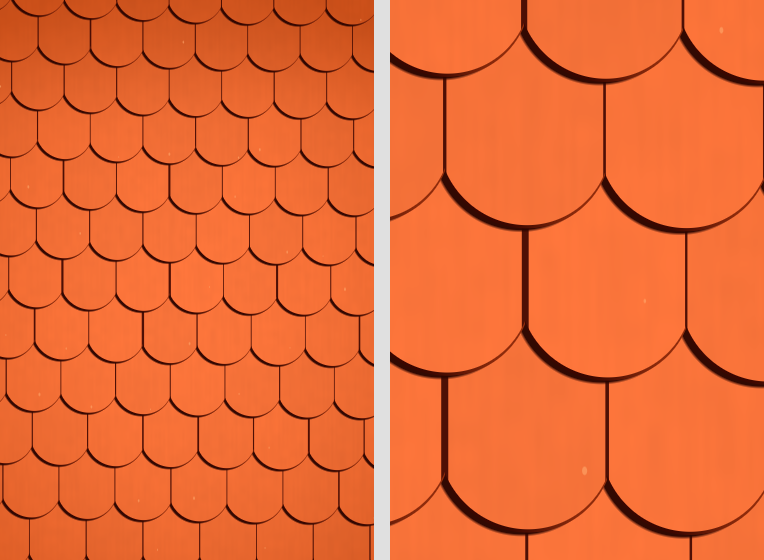
Left: the whole. Right: its middle third, enlarged.
A Shadertoy shader for this pattern:

```glsl
// Rows of round-ended clay roof tiles, lapped like scales under light from the upper right.
// Each pixel paints three overlapping rows from back to front: cast shadow, tile edge, tile face.
// Rows and tiles grow slightly toward the bottom, as if the roof leans away at the top.

#define FIRST_ROW    0.0390              // lower edge of row 0, down from the top
#define ROW_PITCH    vec2(0.0823, 0.00068) // pitch, and its growth per row
#define TILE_WIDTH   vec2(0.0935, 0.000065) // width, and its growth per row squared
#define SEAM_ORIGIN  0.2552              // x where the seams of odd rows line up
#define ARC_RADIUS   0.54                // lengths from here on are in tile widths
#define EDGE_DEPTH   0.020
#define SHADOW_SHIFT vec2(-0.040, 0.038)
#define SEAM_HALF    0.009
#define FACE_COLOR   vec3(0.980, 0.455, 0.230)
#define RIM_COLOR    vec3(0.800, 0.320, 0.110)
#define EDGE_COLOR   vec3(0.560, 0.170, 0.045)
#define SHADOW_COLOR vec3(0.165, 0.018, 0.000)

float hash(vec2 p) {
    vec3 q = fract(p.xyx * vec3(0.1031, 0.1030, 0.0973));
    q += dot(q, q.yzx + 33.33);
    return fract((q.x + q.y) * q.z);
}

float noise(vec2 p) {
    vec2 i = floor(p), f = fract(p);
    f = f * f * (3.0 - 2.0 * f);
    return mix(mix(hash(i), hash(i + vec2(1, 0)), f.x),
               mix(hash(i + vec2(0, 1)), hash(i + vec2(1, 1)), f.x), f.y);
}

// Undo the slight tilt and bow of the rows; y runs downward.
float levelRows(vec2 p) {
    float dx = p.x - 0.3255;
    return p.y - (0.034 - 0.016 * p.y) * dx + 0.055 * (1.0 - p.y) * dx * dx;
}

float rowBottom(float row) {
    return FIRST_ROW + row * (ROW_PITCH.x + ROW_PITCH.y * row);
}

float rowAt(float y) {
    float a = ROW_PITCH.x, b = ROW_PITCH.y;
    return (sqrt(max(a * a + 4.0 * b * (y - FIRST_ROW), 0.0)) - a) / (2.0 * b);
}

// Position within a tile: x from its middle, y down from its lowest point.
vec2 tileLocal(vec2 q, float row) {
    float jitter = 0.014 * (hash(vec2(floor(q.x), row) + 40.0) - 0.5);
    return vec2(fract(q.x) - 0.5, q.y + jitter);
}

// Signed distance to the scalloped lower edge of a whole row.
float scallop(vec2 q, float row) {
    vec2 t = tileLocal(q, row);
    return length(vec2(t.x, max(t.y + ARC_RADIUS, 0.0))) - ARC_RADIUS;
}

float cover(float d, float blur) {
    return clamp(0.5 - d / blur, 0.0, 1.0);
}

vec3 tileFace(vec2 q, float row, vec3 clay, float pixel) {
    vec2 id = vec2(floor(q.x), row), t = tileLocal(q, row);
    vec3 color = clay * (0.985 + 0.03 * hash(id + 7.0));
    // Faint vertical streaks and mottling
    color *= 1.0 + 0.018 * (noise(vec2(q.x * 26.0, q.y * 2.0 + row * 9.0)) - 0.5);
    color *= 1.0 + 0.020 * (noise(q * 7.0 + row * 17.0) - 0.5);

    // A pale chip on a few tiles
    vec2 chip = t - vec2(hash(id + 11.0) - 0.5, -0.1 - 0.6 * hash(id + 23.0)) * 0.75;
    float chipSize = 0.006 + 0.012 * hash(id + 31.0);
    float chipped = step(0.72, hash(id + 53.0));
    color = mix(color, vec3(1.0, 0.66, 0.42),
                0.6 * chipped * cover(length(chip * vec2(1.0, 0.6)) - chipSize, pixel));

    // Seam between neighbours, now and then gaping
    vec2 seamId = vec2(floor(q.x + 0.5), row);
    float halfWidth = SEAM_HALF * (0.75 + 0.5 * hash(seamId + 61.0))
                    + 0.014 * smoothstep(0.80, 1.0, hash(seamId + 83.0));
    float seam = cover(0.5 - abs(t.x) - halfWidth, pixel);
    return mix(color, SHADOW_COLOR * 1.5, 0.92 * seam);
}

void mainImage(out vec4 fragColor, in vec2 fragCoord) {
    vec2 p = fragCoord / iResolution.y;
    p.y = 1.0 - p.y;

    // Light falls off toward the borders, most at the top
    vec2 c = fragCoord / iResolution.xy - vec2(0.5, 0.46);
    float falloff = dot(c * c, vec2(1.1, 1.9)) + 0.4 * smoothstep(0.30, 0.54, c.y);
    vec3 clay = mix(FACE_COLOR, RIM_COLOR, min(falloff, 1.1));

    float y = levelRows(p);
    float nearest = floor(rowAt(y));
    vec3 color = clay;

    for (int i = 2; i >= 0; i--) {
        float row = nearest + float(i);
        float width = TILE_WIDTH.x + TILE_WIDTH.y * row * row;
        float pixel = 1.0 / (iResolution.y * width);
        float stagger = mod(row, 2.0) < 0.5 ? 0.5 : 0.0;
        vec2 q = vec2((p.x - SEAM_ORIGIN) / width + stagger, (y - rowBottom(row)) / width);

        float shadow = cover(scallop(q - SHADOW_SHIFT, row), pixel + 0.012);
        color = mix(color, SHADOW_COLOR, 0.96 * shadow);

        float lit = smoothstep(-0.15, 0.40, fract(q.x) - 0.5);
        vec3 edge = mix(SHADOW_COLOR * 1.4, EDGE_COLOR, lit);
        color = mix(color, edge, cover(scallop(q - vec2(0.0, EDGE_DEPTH), row), pixel));

        color = mix(color, tileFace(q, row, clay, pixel), cover(scallop(q, row), pixel));
    }
    fragColor = vec4(color, 1.0);
}
```
